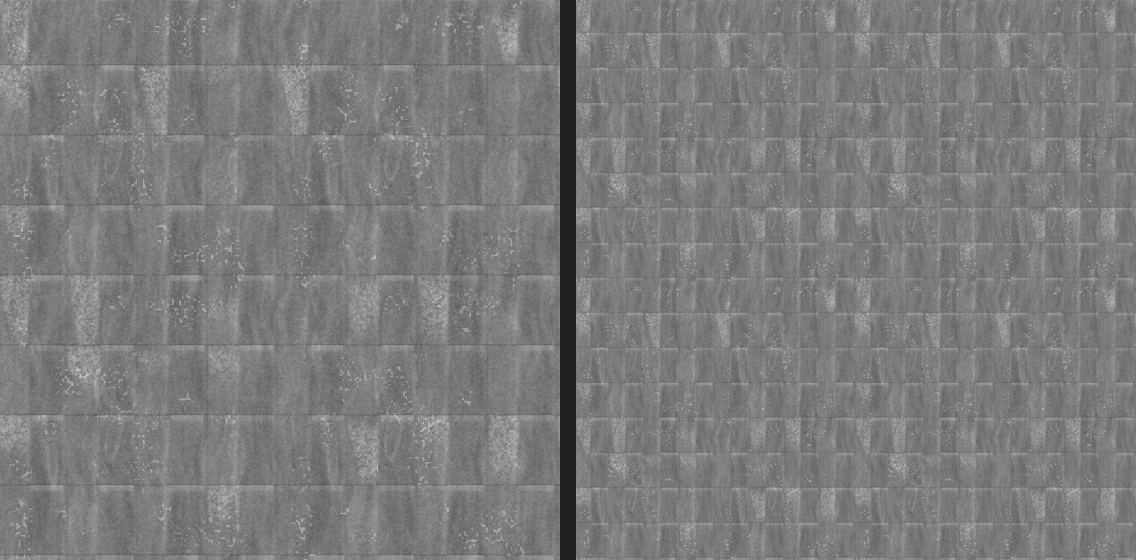
Left: one tile. Right: repeated 2 by 2.
Give the GLSL for this texture, as a WebGL 2 fragment shader.

```glsl
#version 300 es
precision highp float;
// Weathered grey shingles, eight by eight, with streaks, leaf-shaped rims and frosted patches.
uniform vec2 u_resolution;
out vec4 fragColor;

float hash(vec2 p) {
    uvec2 q = uvec2(ivec2(p) + 64) * uvec2(1597u, 3571u);
    uint n = (q.x ^ (q.y << 7)) * 747796405u + q.y;
    n = ((n >> 15) ^ n) * 277803737u;
    n = ((n >> 13) ^ n) * 668265u;
    return float((n >> 8) & 65535u) / 65535.0;
}

// Value noise that wraps after the given number of lattice cells.
float noise(vec2 p, vec2 period) {
    vec2 i = floor(p), f = fract(p);
    f = f * f * (3.0 - 2.0 * f);
    vec2 a = mod(i, period), b = mod(i + 1.0, period);
    return mix(mix(hash(a), hash(vec2(b.x, a.y)), f.x),
               mix(hash(vec2(a.x, b.y)), hash(b), f.x), f.y);
}

float band(float lo, float hi, float soft, float x) {
    return smoothstep(lo - soft, lo + soft, x) * (1.0 - smoothstep(hi - soft, hi + soft, x));
}

// Tilted pale lens outlines; their layout recurs every four cells.
float leafRims(vec2 p) {
    float glow = 0.0;
    vec2 cell = floor(p);
    for (int k = 0; k < 27; k++) {
        vec2 c = cell + vec2(k % 3, (k / 3) % 3) - 1.0;
        vec2 seed = mod(c, 4.0) + vec2(17 * (k / 9), 300);
        float tilt = (hash(seed + 40.0) - 0.4) * 0.5;
        vec2 d = p - c - vec2(hash(seed), hash(seed + 80.0));
        d = mat2(cos(tilt), sin(tilt), -sin(tilt), cos(tilt)) * d;
        float halfHeight = mix(0.2, 0.42, hash(seed + 120.0));
        float halfWidth = mix(0.05, 0.1, hash(seed + 160.0));
        float r = length(d / vec2(halfWidth, halfHeight));
        float edge = (r - 1.0) * halfWidth;
        float rim = exp(-edge * edge / 0.00025) + 0.25 * (1.0 - smoothstep(0.6, 1.0, r));
        float strength = pow(hash(seed + 200.0), 3.0);
        glow += rim * strength * (0.65 - 0.35 * d.y / halfHeight * sign(tilt));
    }
    return min(glow, 1.3);
}

void main() {
    vec2 uv = gl_FragCoord.xy / u_resolution;
    vec2 p = uv * 8.0 + vec2(0.04, -0.073);
    vec2 f = fract(p);
    vec2 id = mod(floor(p), 8.0);

    // Slanting vertical streaks and fine grain
    float warp = noise(uv * 16.0, vec2(8)) - 0.5;
    float broad = noise(uv * vec2(64, 12) + vec2(warp * 2.5, 0), vec2(32, 6));
    float thin = noise(uv * vec2(176, 24) + vec2(warp * 5.0, 9), vec2(88, 12));
    float mottle = noise(uv * 64.0, vec2(64));
    float grain = noise(uv * 256.0, vec2(256));
    float dust = noise(uv * 420.0 + 0.5, vec2(420));
    float grey = 0.486 + (broad - 0.5) * 0.07 + (thin - 0.5) * 0.045;
    grey += (mottle - 0.5) * 0.025 + (grain - 0.5) * 0.045 + (dust - 0.5) * 0.06;

    // Dark raised block in the right half, with pale flanks
    float left = 0.43 + 0.05 * f.y + warp * 0.07;
    float block = band(left, 0.95, 0.025, f.x);
    grey -= 0.028 * block;
    float leftFlank = exp(-pow((f.x - left + 0.035) / 0.035, 2.0));
    float rightFlank = exp(-pow((f.x - 0.945 + 0.02 * f.y) / 0.02, 2.0));
    grey += (0.035 * leftFlank + 0.03 * rightFlank) * smoothstep(0.1, 0.6, broad + 0.2 * f.y);

    // Worn ledge below each row seam, running down in drips
    float drop = 1.0 - f.y;
    float ledge = exp(-drop * mix(13.0, 5.0, broad)) * 0.7 + band(-0.02, 0.085, 0.02, drop) * 0.5;
    grey += ledge * block * mix(0.06, 0.12, hash(id + 500.0));

    // Frosted patches in some left halves
    float chance = hash(id + 700.0);
    float low = mix(-0.35, 0.75, hash(id + 750.0));
    float high = 1.15 - 0.55 * pow(hash(id + 800.0), 3.0);
    float start = 0.3 * hash(id + 850.0) * (1.0 - f.y);
    float frost = band(start, left - 0.02, 0.04, f.x + warp * 0.06);
    frost *= smoothstep(low, low + 0.4, f.y + warp * 0.3) * (1.0 - smoothstep(high - 0.15, high + 0.1, f.y));
    frost *= smoothstep(0.56, 0.75, chance);
    grey += frost * (0.075 + (grain - 0.5) * 0.1 + (dust - 0.5) * 0.05);

    // Leaf rims, broken up by the streaks
    grey += leafRims(p + vec2(warp * 0.06, 0)) * 0.085 * (0.55 + 0.6 * thin);

    // Fine dark veins
    float vein = abs(noise(uv * vec2(72, 32) + warp * 3.0, vec2(36, 16)) - 0.5);
    grey -= 0.028 * (1.0 - smoothstep(0.0, 0.04, vein)) * smoothstep(0.35, 0.7, mottle);

    // Clustered white specks
    float cluster = smoothstep(0.6, 0.85, noise(uv * 24.0 + 5.0, vec2(12)));
    float speck = smoothstep(0.68, 0.9, noise(uv * 230.0 + 3.0, vec2(230)));
    grey += 0.17 * cluster * speck;

    // Thin seams between cells
    vec2 gap = 0.5 - abs(f - 0.5);
    vec2 seam = 1.0 - smoothstep(vec2(0.004), vec2(0.018), gap);
    grey -= 0.05 * seam.y + 0.022 * seam.x;

    fragColor = vec4(vec3(clamp(grey, 0.36, 0.75)), 1.0);
}
```
